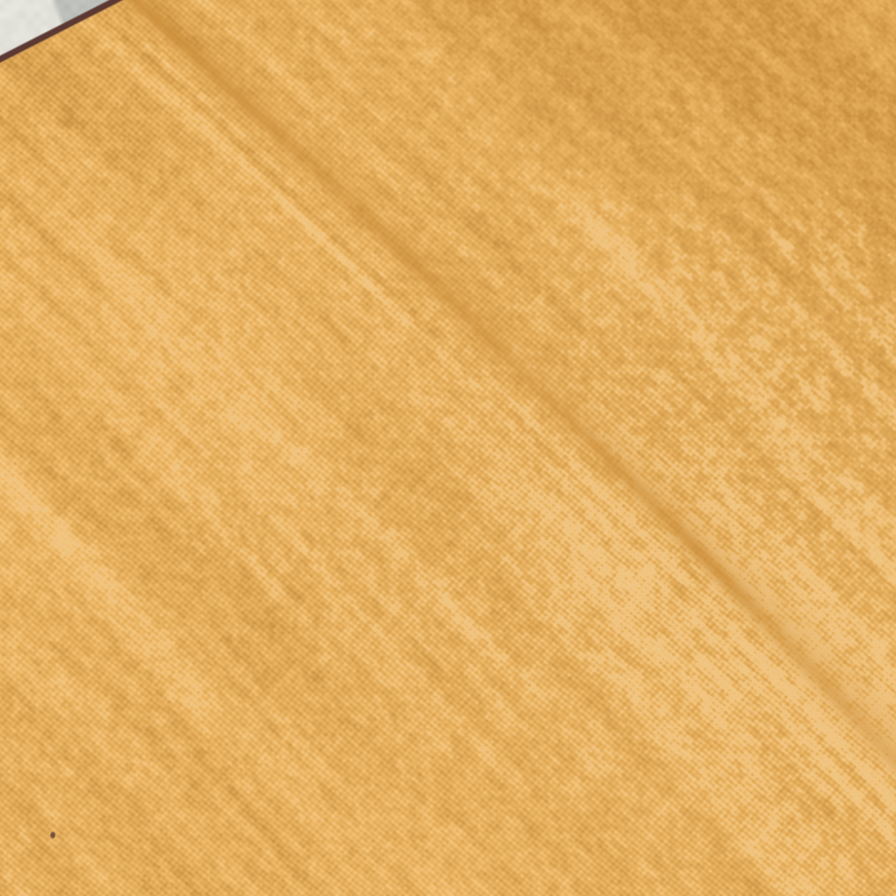
This texture is drawn by a Shadertoy shader. Its source:

```glsl
// Honey-coloured woven cloth with slanting streaks and one dark crease.
// Streaks are noise stretched along a gently fanning diagonal; a fine weave,
// grain, a pale sheen and a bound edge in the upper left corner go on top.

const vec3 DARK_HONEY = vec3(0.845, 0.630, 0.315);
const vec3 HONEY = vec3(0.897, 0.687, 0.367);
const vec3 LIGHT_HONEY = vec3(0.942, 0.733, 0.420);
const vec3 PALE_SHEEN = vec3(0.940, 0.770, 0.505);
const vec3 DEEP_AMBER = vec3(0.80, 0.56, 0.23);
const vec3 MAROON = vec3(0.36, 0.22, 0.20);
const vec3 PLASTER = vec3(0.89, 0.89, 0.86);
const vec3 PLASTER_SHADE = vec3(0.74, 0.75, 0.73);

float hash(vec2 p) {
    return fract(sin(dot(p, vec2(127.1, 311.7))) * 43758.5453);
}

// Smooth value noise from -1 to 1
float noise(vec2 p) {
    vec2 cell = floor(p);
    vec2 f = fract(p);
    f = f * f * (3.0 - 2.0 * f);
    float low = mix(hash(cell), hash(cell + vec2(1.0, 0.0)), f.x);
    float high = mix(hash(cell + vec2(0.0, 1.0)), hash(cell + 1.0), f.x);
    return 2.0 * mix(low, high, f.y) - 1.0;
}

float bump(float x, float center, float width) {
    float d = (x - center) / width;
    return exp(-d * d);
}

// x runs across the streaks, y along them; the streaks fan out downwards
vec2 streakSpace(vec2 uv) {
    float along = (uv.x - uv.y) * 0.7071;
    float across = (uv.x + uv.y - 1.168) * 0.7071 + 0.035 * along * along;
    return vec2(across * (1.0 - 0.14 * along), along);
}

// Sum of ever finer streaks, the finer ones shorter
float streaks(vec2 p) {
    float sum = 0.0;
    vec2 frequency = vec2(12.0, 1.2);
    float strength = 0.46;
    for (int i = 0; i < 5; i++) {
        sum += strength * noise(p * frequency + float(i) * 17.3);
        frequency *= vec2(1.85, 1.4);
        strength *= 0.98;
    }
    return sum;
}

// Fine parallel threads, faded where a pixel is too coarse to show them
float threads(vec2 uv, vec2 normal, float frequency, float pixel) {
    float wobble = 0.0015 * noise(uv * 14.0);
    float phase = (dot(uv, normal) + wobble) * frequency;
    float visible = 1.0 - smoothstep(0.38, 0.6, frequency * pixel);
    return visible * sin(6.28318 * phase);
}

// Speckle slightly drawn out along the streaks
float grain(vec2 uv, float frequency) {
    vec2 q = vec2(uv.x - uv.y, uv.x + uv.y) * 0.7071;
    return 0.55 * noise(q * frequency * vec2(0.6, 1.0))
         + 0.55 * noise(q * frequency * 1.7 + 31.0);
}

// Four-step colour ramp; sheen lets pale tones come in earlier
vec3 honeyRamp(float tone, float sheen) {
    vec3 color = mix(HONEY, DARK_HONEY, clamp(-tone, 0.0, 2.0));
    color = mix(color, LIGHT_HONEY, clamp(tone, 0.0, 1.25));
    return mix(color, PALE_SHEEN, smoothstep(0.5, 1.9, tone + sheen));
}

vec3 cloth(vec2 uv, float pixel) {
    vec2 p = streakSpace(uv);
    float upperRight = smoothstep(0.1, 0.5, p.x);
    float weave = mix(1.0, 0.4, smoothstep(-0.05, 0.3, p.x));

    float tone = 0.04 + 0.80 * streaks(p);
    tone += 0.32 * noise(uv * 4.0 + 8.0);
    tone += mix(1.0, 1.6, upperRight) * grain(uv, 150.0);
    tone += 0.4 * grain(uv + 3.0, 45.0);
    tone += 0.42 * weave * threads(uv, vec2(0.64, 0.77), 180.0, pixel);
    tone += 0.26 * weave * threads(uv, vec2(-0.77, 0.64), 165.0, pixel);

    // Pale ridges and thin furrows beside the crease
    tone += 0.6 * bump(p.x, -0.030, 0.006) + 0.6 * bump(p.x, -0.052, 0.006);
    tone -= 0.5 * bump(p.x, -0.041, 0.005) + 0.4 * bump(p.x, -0.066, 0.006);
    tone += 0.5 * bump(p.x, 0.17, 0.010);
    tone -= 0.5 * upperRight + 0.35 * smoothstep(0.5, 1.0, uv.y - 0.5 * uv.x);

    // Sheen at the right, richer colour in the far corner, soft dark crease
    vec2 fromGlow = uv - vec2(0.92, 0.42);
    float glow = exp(-5.0 * dot(fromGlow, fromGlow));
    float sheen = 0.85 * glow + 0.3 * noise(uv * 3.0 + 5.0) - 0.15;
    vec3 color = honeyRamp(tone + 0.25 * glow, sheen);
    color = mix(color, DEEP_AMBER, 0.28 * upperRight * (1.0 - glow));
    float crease = bump(p.x, 0.0, 0.009) * (0.5 + 0.2 * noise(p.yy * 7.0));
    return mix(color, DEEP_AMBER, crease + 0.18 * bump(p.x, 0.012, 0.022));
}

vec3 plaster(vec2 uv) {
    float shade = smoothstep(0.070, 0.080, uv.x + 0.4 * (uv.y - 0.96));
    return mix(PLASTER, PLASTER_SHADE, shade) + 0.025 * noise(uv * 120.0);
}

void mainImage(out vec4 fragColor, in vec2 fragCoord) {
    float pixel = 1.0 / min(iResolution.x, iResolution.y);
    vec2 uv = fragCoord / iResolution.xy;
    float soft = max(pixel, 0.0015);
    vec3 color = cloth(uv, pixel);

    // Bound edge with the pale wall behind it
    float edge = (uv.y - 0.930 - 0.51 * uv.x) / 1.1225;
    color = mix(color, MAROON, smoothstep(-soft, soft, edge));
    color = mix(color, plaster(uv), smoothstep(-soft, soft, edge - 0.007));

    // One small dark fleck
    float fleck = length((uv - vec2(0.059, 0.068)) * vec2(1.3, 1.0));
    color = mix(color, MAROON, 0.8 * (1.0 - smoothstep(0.002, 0.005, fleck)));
    fragColor = vec4(clamp(color, 0.0, 1.0), 1.0);
}
```
